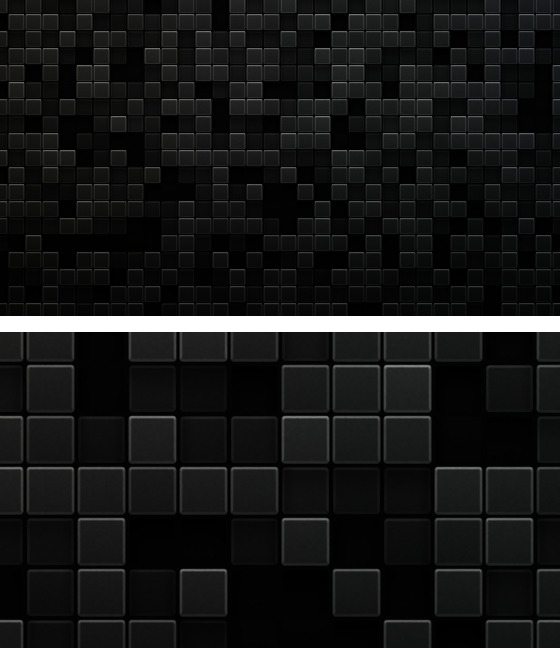
Top: the whole. Bottom: its middle third, enlarged.
Give the GLSL for this background, as a WebGL 2 fragment shader.

```glsl
#version 300 es
precision highp float;
// Wall of dark square blocks at uneven depths, with thin lit rims and soft shadows.

uniform vec2 u_resolution;
out vec4 fragColor;

const float CELL = 0.0538;      // block pitch, in canvas heights
const float ROW_EDGE = 0.9566;  // height of one row boundary
const vec3 GAP_COLOR = vec3(0.010);
const vec3 FACE_COLOR = vec3(0.106, 0.110, 0.107);
const vec3 RIM_COLOR = vec3(0.39, 0.40, 0.39);
const vec3 WARM_TINT = vec3(1.05, 1.0, 0.95);
const vec3 COOL_TINT = vec3(0.94, 1.0, 1.06);

float hash(vec2 p) {
    vec3 q = fract(vec3(p.xyx) * 0.1031);
    q += dot(q, q.yzx + 33.33);
    return fract((q.x + q.y) * q.z);
}

float roundedBox(vec2 p, float halfSize, float radius) {
    vec2 q = abs(p) - halfSize + radius;
    return length(max(q, 0.0)) + min(max(q.x, q.y), 0.0) - radius;
}

// Three depths: 1 is raised, about 0.5 is set back, 0 is sunken.
float blockHeight(vec2 id) {
    float pick = hash(id + 71.0);
    float y = ROW_EDGE + id.y * CELL;
    float sunkenShare = mix(0.24, 0.10, clamp(y, 0.0, 1.0));
    if (pick < sunkenShare) return 0.0;
    return pick < 0.46 ? 0.42 + 0.2 * hash(id + 19.0) : 1.0;
}

// Darkening by a taller neighbour; distance is measured from its side.
float neighbourShadow(float height, float neighbour, float distance, float reach) {
    float drop = max(neighbour - height, 0.0);
    return drop * (1.0 - smoothstep(0.0, reach, distance));
}

float blockShadow(vec2 id, vec2 p, float height) {
    float above = blockHeight(id + vec2(0.0, 1.0));
    float shade = 1.0 - neighbourShadow(height, above, 0.5 - p.y, 0.75);
    for (float side = -1.0; side <= 1.0; side += 2.0) {
        float beside = blockHeight(id + vec2(side, 0.0));
        shade *= 1.0 - 0.7 * neighbourShadow(height, beside, 0.5 - side * p.x, 0.35);
    }
    return shade;
}

// Overhead light fading to the bottom and towards both sides.
float wallLight(vec2 canvas) {
    float x = canvas.x * 2.0 - 1.0;
    return mix(0.25, 1.08, smoothstep(-0.05, 0.75, canvas.y)) * (1.0 - 0.25 * x * x);
}

// Rim brightness: strongest on top, weaker on the sides, faint below.
float rimStrength(vec2 p) {
    float vertical = p.y / max(max(abs(p.x), abs(p.y)), 0.001);
    float rim = mix(0.42, 1.0, smoothstep(0.85, 1.0, vertical));
    return mix(rim, 0.16, smoothstep(0.85, 1.0, -vertical));
}

vec3 drawBlock(vec2 id, vec2 p, float light, float pixel) {
    float height = blockHeight(id);
    float variation = hash(id + 143.0);
    float d = roundedBox(p, mix(0.445, 0.472, height), 0.07);
    float body = 1.0 - smoothstep(-0.5 * pixel, 0.5 * pixel, d);
    float rim = 1.0 - smoothstep(0.0, 0.5 * pixel + 0.035, abs(d + 0.03));

    float sheen = mix(0.84, 1.12, p.y + 0.5) * mix(0.82, 1.18, variation);
    float depthTone = mix(0.12, 1.0, height);
    vec3 face = FACE_COLOR * depthTone * sheen * light;
    float rimLight = height * height * rimStrength(p) * mix(0.65, 1.15, variation);
    vec3 color = face + RIM_COLOR * rim * rimLight * mix(0.4, 0.85, light);
    return mix(GAP_COLOR * light, color * blockShadow(id, p, height), body);
}

void main() {
    vec2 canvas = gl_FragCoord.xy / u_resolution;
    float aspect = u_resolution.x / u_resolution.y;
    vec2 grid = vec2((canvas.x - 0.5) * aspect, canvas.y - ROW_EDGE) / CELL;
    float pixel = 1.0 / (u_resolution.y * CELL);

    vec3 color = drawBlock(floor(grid), fract(grid) - 0.5, wallLight(canvas), pixel);
    color *= mix(WARM_TINT, COOL_TINT, canvas.x);

    // Fine surface grain, fixed to the blocks
    color *= 0.96 + 0.08 * hash(floor(grid * 16.0) + 500.0);
    fragColor = vec4(color, 1.0);
}
```
